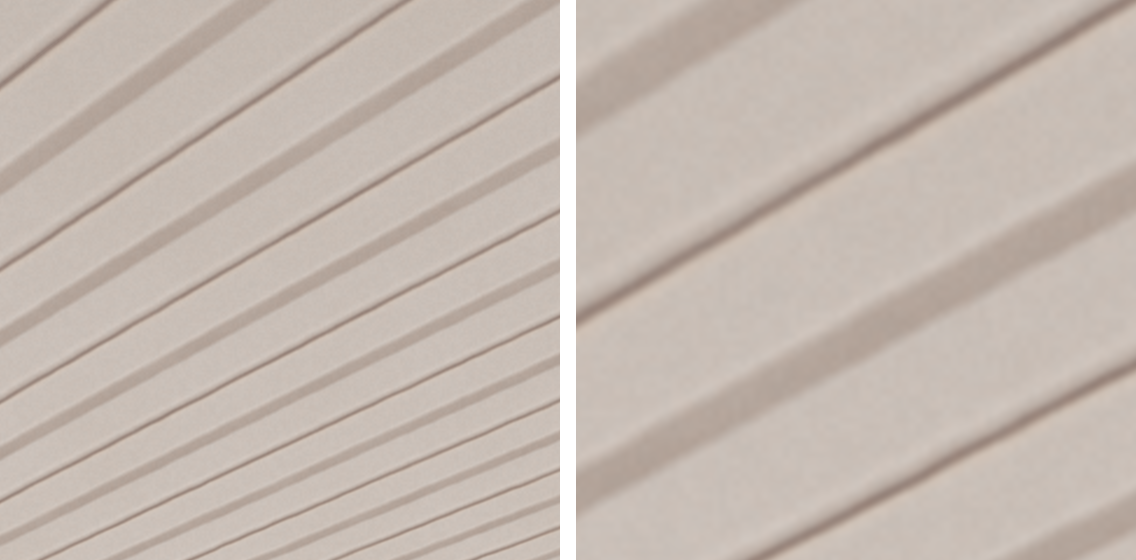
Left: the whole. Right: its middle third, enlarged.
This texture is drawn by a WebGL 1 fragment shader. Its source:

```glsl
precision highp float;

uniform vec2 u_resolution;

#define SLAT_COLOR vec3(0.785, 0.744, 0.712)
#define BAND_COLOR vec3(0.697, 0.637, 0.597)
#define CREASE_COLOR vec3(0.585, 0.515, 0.485)
#define BAND_CENTER 0.49
#define BAND_HALF_WIDTH 0.064
#define CREASE_WIDTH 0.017
#define SHADE_WIDTH 0.07
#define RIDGE_LIGHT 0.022
#define BLUR 0.0024
#define GRAIN 0.026
#define MOTTLE 0.018

float hash(vec2 p) {
  vec3 q = fract(vec3(p.xyx) * 0.1031);
  q += dot(q, q.yzx + 33.33);
  return fract((q.x + q.y) * q.z);
}

float noise(vec2 p) {
  vec2 cell = floor(p);
  vec2 f = fract(p);
  f = f * f * (3.0 - 2.0 * f);
  float low = mix(hash(cell), hash(cell + vec2(1.0, 0.0)), f.x);
  float high = mix(hash(cell + vec2(0.0, 1.0)), hash(cell + 1.0), f.x);
  return mix(low, high, f.y);
}

float fbm(vec2 p) {
  float sum = 0.0;
  float weight = 0.5;
  for (int i = 0; i < 4; i++) {
    sum += weight * noise(p);
    p = p * 2.03 + 17.1;
    weight *= 0.5;
  }
  return sum;
}

float bell(float x, float width) {
  return exp(-x * x / (width * width));
}

void main() {
  vec2 uv = gl_FragCoord.xy / u_resolution;

  // Perspective slat coordinate: one unit per slat, growing downward
  float depth = 0.2269 - 0.0143 * uv.x + 0.195 * uv.y;
  float slat = (0.8464 + 0.7786 * uv.x - uv.y) / depth;
  float slatPerCanvas = (1.0 + 0.195 * slat) / depth;
  float soft = slatPerCanvas * max(BLUR, 0.7 / u_resolution.y);

  // Slight unevenness of the edges
  slat += (noise(uv * 45.0) - 0.5) * 0.006 * slatPerCanvas * 0.3;
  float crease = slat - floor(slat + 0.5);
  float band = fract(slat) - BAND_CENTER;

  // Slat surface: brighter toward the bottom, faint warm and cool patches
  float patches = fbm(uv * 5.0) - 0.47;
  vec3 color = SLAT_COLOR + 0.022 * (0.45 - uv.y);
  color += patches * MOTTLE * vec3(0.7, 1.0, 1.5);

  // Light ridges above each recess
  float ridge = bell(band + BAND_HALF_WIDTH + 0.03, 0.022 + soft);
  ridge += bell(crease + SHADE_WIDTH + 0.01, 0.022 + soft);
  ridge += 0.6 * bell(crease - 0.05, 0.02 + soft);
  color += RIDGE_LIGHT * ridge;

  // Wide shallow recess, darker toward its lower edge
  float edge = 0.016 + soft;
  float recess = smoothstep(-edge * 1.6, edge, band + BAND_HALF_WIDTH)
               * (1.0 - smoothstep(-edge, edge, band - BAND_HALF_WIDTH));
  float recessTone = 0.88 + 0.12 * smoothstep(-BAND_HALF_WIDTH, BAND_HALF_WIDTH, band);
  recessTone += 0.2 * (noise(uv * 14.0) - 0.5);
  color = mix(color, BAND_COLOR, recess * recessTone);

  // Soft shade leading into the narrow crease
  float shade = smoothstep(-SHADE_WIDTH - soft, 0.0, crease)
              * (1.0 - smoothstep(0.0, 0.025 + soft * 1.5, crease));
  color = mix(color, BAND_COLOR, 0.75 * shade);

  // Dark crease with a warm lower fringe
  float width = sqrt(CREASE_WIDTH * CREASE_WIDTH + soft * soft);
  float strength = sqrt(CREASE_WIDTH / width) * (0.86 + 0.28 * noise(uv * 11.0 + 5.0));
  color = mix(color, CREASE_COLOR, clamp(bell(crease, width) * strength, 0.0, 1.0));
  color += vec3(0.012, 0.0, -0.014) * bell(crease - 0.03, 0.02 + soft);

  // Fine paint grain
  float grain = 0.6 * noise(uv * 240.0) + 0.4 * noise(uv * 110.0 + 31.0) - 0.5;
  color += GRAIN * grain;
  color += 0.008 * (noise(uv * 150.0 + 70.0) - 0.5) * vec3(1.0, -0.4, -1.0);

  gl_FragColor = vec4(clamp(color, 0.0, 1.0), 1.0);
}
```
